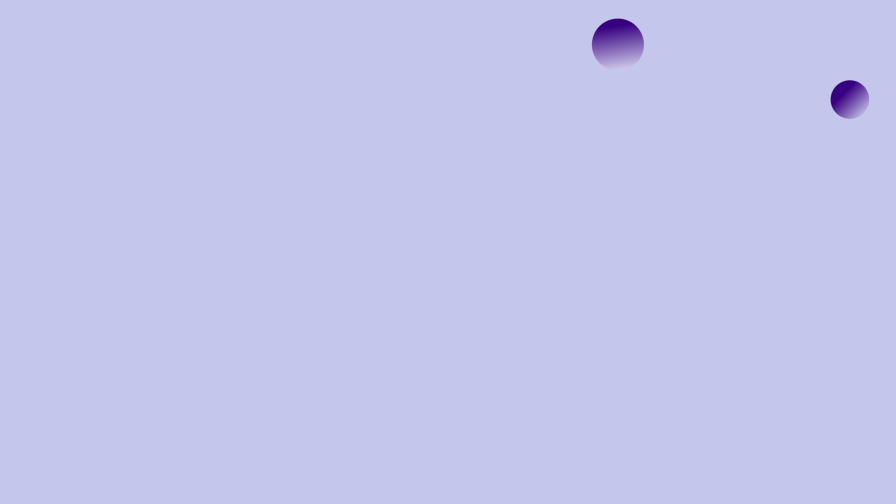
Reproduce this background procedurally as a Shadertoy shader.

```glsl
// Two small violet discs on a plain lavender field.
// Each disc is a circle distance function filled with a linear
// gradient that fades from deep violet towards a pale lilac.

const vec3 LAVENDER = vec3(0.771, 0.778, 0.922);
const vec3 VIOLET = vec3(0.215, 0.0, 0.500);
const vec3 LILAC = vec3(0.800, 0.785, 0.915);

// Signed distance to a circle
float circleDistance(vec2 p, vec2 center, float radius) {
    return length(p - center) - radius;
}

// Linear blend across a disc: 0 at its dark side, 1 at its pale side
float discGradient(vec2 p, vec2 center, float radius, vec2 direction) {
    float along = dot(p - center, normalize(direction)) / radius;
    return clamp(0.5 + 0.5 * along, 0.0, 1.0);
}

// Paint one smooth-edged gradient disc over the base colour
vec3 paintDisc(vec3 base, vec2 p, vec2 center, float radius,
               vec2 direction, vec2 fadeRange, float edge) {
    float t = discGradient(p, center, radius, direction);
    float fade = clamp((t - fadeRange.x) / (fadeRange.y - fadeRange.x), 0.0, 1.0);
    float d = circleDistance(p, center, radius);
    float coverage = 1.0 - smoothstep(-edge, edge, d);
    return mix(base, mix(VIOLET, LILAC, fade), coverage);
}

void mainImage(out vec4 fragColor, in vec2 fragCoord) {
    // Canvas units: height is 1, origin at the lower left
    vec2 p = fragCoord / iResolution.y;
    float edge = 0.75 / iResolution.y;

    vec3 color = LAVENDER;

    // Larger disc, fading downwards
    color = paintDisc(color, p, vec2(1.2260, 0.9115), 0.0516,
                      vec2(0.15, -1.0), vec2(0.14, 0.98), edge);

    // Smaller disc, fading towards the lower right
    color = paintDisc(color, p, vec2(1.6863, 0.8025), 0.0382,
                      vec2(0.75, -0.75), vec2(0.27, 1.10), edge);

    fragColor = vec4(color, 1.0);
}
```
